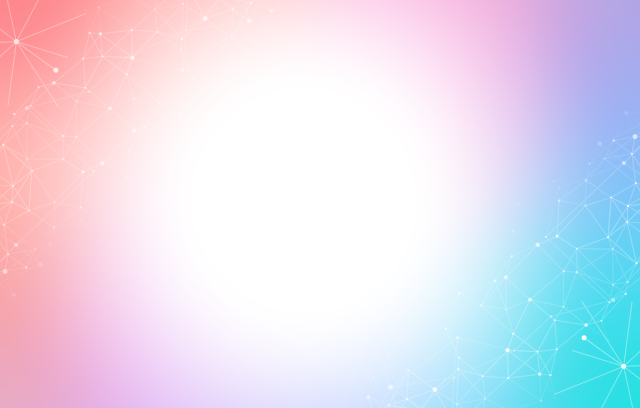
Give the GLSL for this background, as a Shadertoy shader.

```glsl
const vec2 spotPlace[16] = vec2[16](
    vec2(0.0, 1.0), vec2(0.0, 0.62), vec2(0.0, 0.27), vec2(0.0, 0.0),
    vec2(0.25, 0.17), vec2(0.3, 0.0), vec2(0.5, 0.0), vec2(0.75, 0.0),
    vec2(1.0, 0.0), vec2(1.0, 0.25), vec2(1.0, 0.55), vec2(0.97, 0.78),
    vec2(1.0, 1.0), vec2(0.71, 0.84), vec2(0.75, 1.0), vec2(0.3, 1.0));

const vec3 spotColor[16] = vec3[16](
    vec3(0.99, 0.50, 0.53), vec3(1.0, 0.72, 0.70), vec3(1.0, 0.62, 0.57), vec3(0.88, 0.69, 0.82),
    vec3(0.95, 0.60, 0.97), vec3(0.82, 0.74, 0.96), vec3(0.66, 0.74, 1.0), vec3(0.50, 0.86, 0.98),
    vec3(0.04, 0.88, 0.84), vec3(0.28, 0.88, 0.95), vec3(0.50, 0.78, 0.98), vec3(0.62, 0.68, 0.98),
    vec3(0.70, 0.62, 0.86), vec3(1.0, 0.55, 0.88), vec3(0.96, 0.72, 0.82), vec3(1.0, 0.66, 0.65));

vec3 hash(vec2 p) {
    vec3 h = fract(p.xyx * vec3(0.1031, 0.1030, 0.0973));
    h += dot(h, h.yxz + 33.33);
    return fract((h.xxy + h.yzz) * h.zyx);
}

// Soft blend of colour spots around a white centre
vec3 backdrop(vec2 uv, float aspect) {
    vec3 sum = vec3(0.0);
    float total = 0.0;
    for (int i = 0; i < 16; i++) {
        vec2 d = (uv - spotPlace[i]) * vec2(aspect, 1.0);
        float weight = exp(-14.0 * dot(d, d));
        sum += weight * spotColor[i];
        total += weight;
    }
    float radius = length((uv - vec2(0.475, 0.51)) * vec2(aspect, 1.0));
    return mix(vec3(1.0), sum / total, smoothstep(0.25, 0.82, radius));
}

float disc(vec2 p, float radius, float px) {
    return smoothstep(0.6 * px, -0.6 * px, length(p) - radius);
}

float segment(vec2 p, vec2 a, vec2 b, float px) {
    vec2 pa = p - a, ba = b - a;
    float along = clamp(dot(pa, ba) / dot(ba, ba), 0.0, 1.0);
    return smoothstep(px, 0.0, length(pa - ba * along) - 0.0003);
}

// Node of the jittered grid: place and strength, kept to a diagonal band
vec3 node(vec2 id, float cell, float seed) {
    vec3 h = hash(id + seed);
    vec2 place = (id + 0.1 + 0.8 * h.xy) * cell;
    float reach = place.x + place.y;
    float band = smoothstep(0.2, 0.32, reach) * smoothstep(0.84, 0.62, reach);
    return vec3(place, step(0.28, h.z) * band * (0.5 + 0.5 * h.z));
}

// Dots and links between neighbouring cells
float network(vec2 q, float cell, float seed, float px) {
    vec2 id = floor(q / cell);
    vec3 nodes[9];
    float light = 0.0;
    for (int i = 0; i < 9; i++) {
        vec2 near = id + vec2(i % 3, i / 3) - 1.0;
        nodes[i] = node(near, cell, seed);
        float size = 0.0025 + 0.0035 * pow(hash(near + seed + 7.0).x, 4.0);
        light = max(light, nodes[i].z * disc(q - nodes[i].xy, size, px));
    }
    for (int i = 0; i < 9; i++) {
        if (i == 4) continue;
        float link = segment(q, nodes[4].xy, nodes[i].xy, px);
        light = max(light, 0.3 * link * nodes[4].z * nodes[i].z);
    }
    for (int i = 0; i < 4; i++) {
        vec3 a = nodes[i < 2 ? 1 : 7], b = nodes[i % 2 == 0 ? 3 : 5];
        light = max(light, 0.3 * segment(q, a.xy, b.xy, px) * a.z * b.z);
    }
    return light;
}

// Bright corner node with a fan of long rays
float hub(vec2 q, float px) {
    vec2 center = vec2(0.04, 0.102), partner = vec2(0.137, 0.172);
    float light = max(disc(q - center, 0.0065, px), disc(q - partner, 0.0062, px));
    light = max(light, 0.4 * segment(q, center, partner, px));
    for (int i = 0; i < 9; i++) {
        float angle = 0.7 * float(i) + 0.3;
        vec2 end = center + (0.12 + 0.1 * hash(vec2(i, 5)).x) * vec2(cos(angle), sin(angle));
        light = max(light, 0.35 * segment(q, center, end, px));
    }
    return light;
}

void mainImage(out vec4 fragColor, in vec2 fragCoord) {
    vec2 uv = fragCoord / iResolution.xy;
    float aspect = iResolution.x / iResolution.y;
    float px = 1.0 / iResolution.y;
    vec3 color = backdrop(uv, aspect);

    // Both corners share one network, turned by half a circle
    bool upperLeft = uv.y > uv.x;
    vec2 q = upperLeft ? vec2(uv.x, 1.0 - uv.y) : vec2(1.0 - uv.x, uv.y);
    q.x *= aspect;
    if (q.x + q.y < 1.1) {
        float light = max(network(q, 0.058, 3.0, px), 0.8 * network(q, 0.125, 41.0, px));
        light = max(light, hub(q, px));
        color = mix(color, vec3(1.0), light * (upperLeft ? 0.75 : 0.9));
    }
    fragColor = vec4(color, 1.0);
}
```
